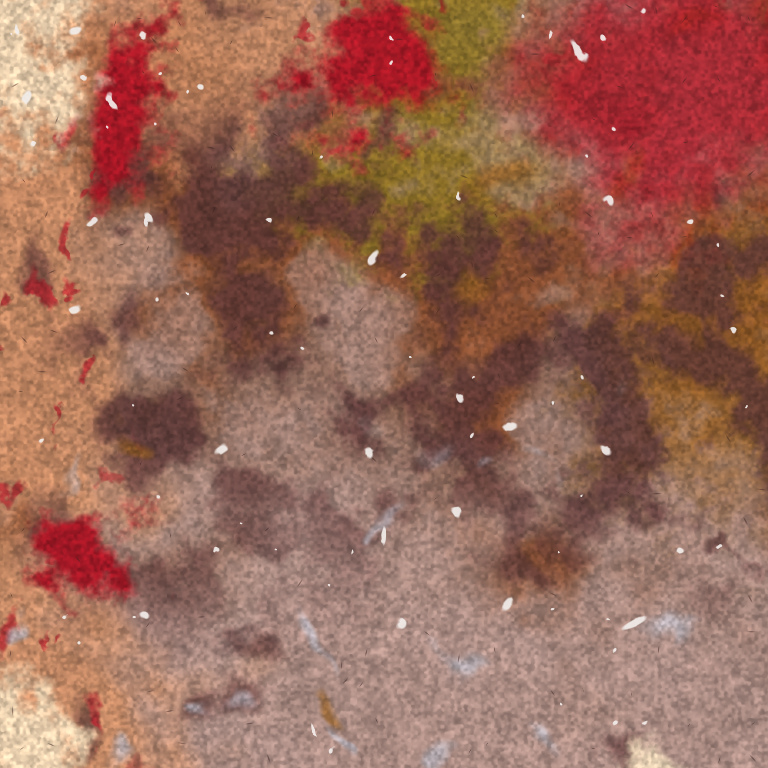
Give the GLSL for this texture, as a WebGL 1 fragment shader.

```glsl
precision highp float;
// Stained watercolour sheet: brown, rust and mauve washes with plum blots,
// feathered crimson pools, pale blooms, white flecks and paper grain.
// Smoothed cellular noise tints and warps the washes; jittered cells scatter marks.
uniform vec2 u_resolution;

#define WARP 0.09
#define FEATHER 0.55
#define BLOTCH_SCALE 8.0
#define PLUM_DEPTH 0.78
#define RED_DEPTH 0.95
#define GRAIN 0.30
#define FLECK_KEEP 0.20
#define FIBRE_DEPTH 0.45

const vec3 BROWN = vec3(0.55, 0.41, 0.35);
const vec3 RUST = vec3(0.52, 0.29, 0.17);
const vec3 PLUM = vec3(0.34, 0.20, 0.20);
const vec3 PEACH = vec3(0.77, 0.53, 0.38);
const vec3 MAUVE = vec3(0.69, 0.57, 0.54);
const vec3 OCHRE = vec3(0.57, 0.36, 0.13);
const vec3 OLIVE = vec3(0.54, 0.46, 0.14);
const vec3 CRIMSON = vec3(0.66, 0.08, 0.14);
const vec3 CREAM = vec3(0.95, 0.87, 0.74);
const vec3 BLOOM = vec3(0.72, 0.71, 0.75);
const vec3 WHITE = vec3(0.95, 0.93, 0.92);

vec3 hash3(vec2 p) {
  vec3 q = fract(p.xyx * vec3(0.1031, 0.1030, 0.0973));
  q += dot(q, q.yxz + 33.33);
  return fract((q.xxy + q.yzz) * q.zyx);
}

// Cellular noise: cell values blended by distance to jittered cell points
float cellNoise(vec2 p) {
  vec2 id = floor(p);
  float sum = 0.0, total = 0.0;
  for (int y = -1; y <= 1; y++) {
    for (int x = -1; x <= 1; x++) {
      vec2 c = id + vec2(float(x), float(y));
      vec3 h = hash3(c);
      vec2 d = p - c - 0.2 - 0.6 * h.xy;
      float w = max(0.0, 1.44 - dot(d, d));
      w *= w;
      w *= w;
      sum += w * h.z;
      total += w;
    }
  }
  return sum / max(total, 0.0001);
}

// Four octaves, stretched in contrast around one half
float cloud(vec2 p) {
  float sum = 0.0, amp = 0.53;
  for (int i = 0; i < 4; i++) {
    sum += amp * (cellNoise(p) - 0.5);
    p = mat2(1.6, 1.2, -1.2, 1.6) * p + 19.7;
    amp *= 0.52;
  }
  return 0.5 + 2.1 * sum;
}

// Elliptical pool of paint with a feathered rim
float wash(vec2 p, vec2 centre, vec2 radius, float feather) {
  return 1.0 - smoothstep(0.5, 1.25, length((p - centre) / radius) + feather);
}

// Randomly turned ellipses in a jittered grid; size is in cells
float scatter(vec2 p, float cells, float keep, vec2 size, float soft) {
  vec2 q = p * cells, id = floor(q);
  float mask = 0.0;
  for (int y = -1; y <= 1; y++) {
    for (int x = -1; x <= 1; x++) {
      vec2 c = id + vec2(float(x), float(y));
      vec3 h = hash3(c + cells * 3.0);
      vec2 d = q - c - 0.2 - 0.6 * h.xy;
      float a = 6.2832 * fract(h.z * 17.0);
      d = mat2(cos(a), sin(a), -sin(a), cos(a)) * d;
      float r = length(d / (size * (0.45 + 0.55 * fract(h.x * 31.0))));
      mask = max(mask, step(1.0 - keep, h.z) * (1.0 - smoothstep(1.0 - soft, 1.0, r)));
    }
  }
  return mask;
}

void main() {
  vec2 uv = gl_FragCoord.xy / u_resolution;
  vec2 drift = vec2(cloud(uv * 7.0), cloud(uv * 7.0 + 41.0)) - 0.5;
  vec2 p = uv + WARP * drift;
  float fine = cloud(uv * 42.0 + 7.0) - 0.5;
  float f = FEATHER * fine;
  float tone = cloud(uv * 4.0 + 11.0);
  float blotch = cloud(uv * BLOTCH_SCALE + 23.0) + 0.2 * fine;

  // Broad ground washes
  vec3 col = mix(BROWN, RUST, smoothstep(0.35, 0.8, tone + 0.35 * (p.y - 0.5)) * 0.9);
  col = mix(col, OCHRE, 0.75 * wash(p, vec2(0.96, 0.53), vec2(0.2, 0.22), f));
  col = mix(col, OLIVE, 0.8 * wash(p, vec2(0.54, 0.79), vec2(0.16, 0.13), f));
  col = mix(col, OLIVE, 0.8 * wash(p, vec2(0.58, 1.0), vec2(0.18, 0.1), f));
  col = mix(col, MAUVE, 0.85 * (1.0 - smoothstep(0.12, 0.48, p.y + 0.3 * (tone - 0.5))));
  col = mix(col, MAUVE, 0.5 * smoothstep(0.5, 0.85, 1.0 - blotch));
  float rim = p.x + 0.25 * (tone - 0.5);
  col = mix(col, PEACH, 0.9 * (1.0 - smoothstep(0.04, 0.22, rim)));
  col = mix(col, PEACH, 0.8 * wash(p, vec2(0.28, 0.94), vec2(0.22, 0.14), f));

  // Plum blotches, strongest through the middle
  float band = smoothstep(0.12, 0.4, p.y) * (1.0 - smoothstep(0.78, 0.95, p.y));
  float plum = band * smoothstep(0.48, 0.82, blotch) * smoothstep(0.0, 0.15, p.x);
  plum = max(plum, 0.8 * scatter(p + 0.012 * fine, 8.0, 0.28, vec2(0.42, 0.32), 0.7));
  col = mix(col, PLUM, PLUM_DEPTH * plum);
  col = mix(col, OCHRE, 0.7 * scatter(p, 6.0, 0.18, vec2(0.38, 0.24), 0.8));

  // Crimson pools and drips
  float red = wash(p, vec2(0.16, 0.88), vec2(0.075, 0.11), f);
  red = max(red, wash(p, vec2(0.46, 0.9), vec2(0.11, 0.09), f));
  red = max(red, wash(p, vec2(0.14, 0.27), vec2(0.075, 0.06), f));
  red = max(red, 0.8 * wash(p, vec2(0.89, 0.88), vec2(0.2, 0.2), 0.4 * f));
  float drips = scatter(p + 0.02 * fine, 15.0, 0.3, vec2(0.5, 0.32), 0.6);
  float dripZone = max(1.0 - smoothstep(0.1, 0.25, p.x), smoothstep(0.8, 0.92, p.y));
  red = max(red, 0.7 * drips * dripZone);
  col = mix(col, CRIMSON, RED_DEPTH * red);

  // Pale blooms and bare paper
  float low = 1.0 - smoothstep(0.2, 0.6, uv.y);
  col = mix(col, BLOOM, 0.75 * low * scatter(p, 9.0, 0.35, vec2(0.42, 0.25), 0.9));
  float bare = wash(p, vec2(0.0, 0.97), vec2(0.1, 0.16), f);
  bare = max(bare, wash(p, vec2(0.0, 0.04), vec2(0.08, 0.1), f));
  bare = max(bare, wash(p, vec2(0.88, 0.0), vec2(0.06, 0.05), f));
  col = mix(col, CREAM, 0.85 * bare);

  // Paper grain, dark fibres and crisp white flecks
  float grain = cellNoise(uv * 230.0) + 0.6 * cellNoise(uv * 110.0 + 5.0) - 0.8;
  col *= 1.0 + GRAIN * grain + 0.08 * fine;
  col = mix(col, PLUM * 0.6, FIBRE_DEPTH * scatter(uv, 24.0, 0.22, vec2(0.04, 0.2), 0.9));
  vec2 ragged = uv + 0.006 * fine;
  float flecks = scatter(ragged, 13.0, FLECK_KEEP, vec2(0.14, 0.09), 0.45);
  flecks = max(flecks, scatter(ragged, 27.0, 0.06, vec2(0.12, 0.1), 0.6));
  flecks = max(flecks, scatter(ragged, 9.0, 0.09, vec2(0.22, 0.06), 0.4));
  col = mix(col, WHITE, 0.92 * flecks);

  gl_FragColor = vec4(clamp(col, 0.0, 1.0), 1.0);
}
```
